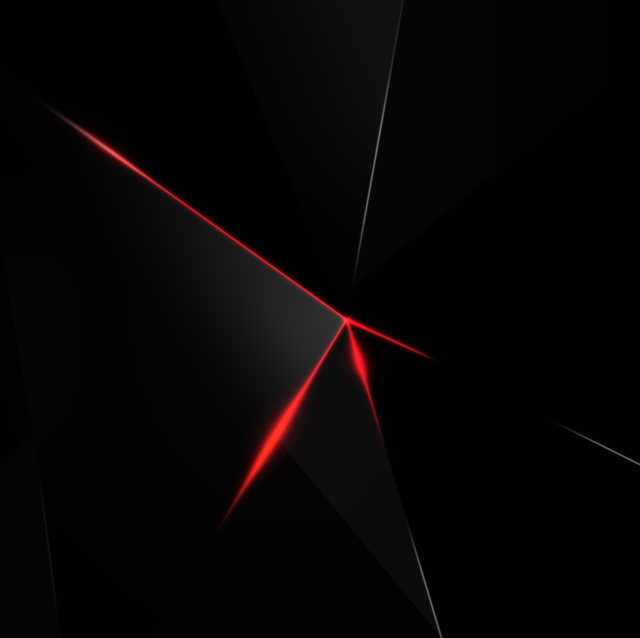
Give the GLSL for this background, as a WebGL 1 fragment shader.

```glsl
precision highp float;
uniform vec2 u_resolution;

// Signed distance to the line a-b, positive on its left.
float side(vec2 p, vec2 a, vec2 b) {
  vec2 d = normalize(b - a);
  return d.x * (p.y - a.y) - d.y * (p.x - a.x);
}

// Smooth half plane on the left of a-b.
float leftOf(vec2 p, vec2 a, vec2 b) {
  return smoothstep(-0.0015, 0.0015, side(p, a, b));
}

// Position along a-b: 0 at a, 1 at b.
float along(vec2 p, vec2 a, vec2 b) {
  return dot(p - a, b - a) / dot(b - a, b - a);
}

float bell(float x, float width) {
  return exp(-x * x / (width * width));
}

// Thin streak that fades towards both ends.
float streak(vec2 p, vec2 a, vec2 b, float width) {
  float t = along(p, a, b);
  float ends = smoothstep(0.0, 0.4, t) * (1.0 - smoothstep(0.6, 1.0, t));
  return bell(side(p, a, b), width) * ends;
}

// Red beam from a to b, swollen around t = peak.
vec3 beam(vec2 p, vec2 a, vec2 b, float peak, float spread, float swell) {
  float t = along(p, a, b);
  float d = side(p, a, b);
  float bulge = bell(t - peak, spread);
  float ends = smoothstep(-0.01, 0.01, t) * (1.0 - smoothstep(0.65, 1.0, t));
  float core = bell(d, 0.0018 + swell * bulge);
  float halo = bell(d, 0.005 + 2.2 * swell * bulge);
  return ends * (vec3(0.68, 0.06, 0.08) * core * (0.8 + 0.45 * bulge)
    + vec3(0.22, 0.012, 0.02) * halo);
}

void main() {
  vec2 p = gl_FragCoord.xy / u_resolution;
  vec2 hub = vec2(0.542, 0.499);
  vec2 upperLeft = vec2(0.055, 0.847);
  vec2 lowerLeft = vec2(0.330, 0.152);
  vec2 bottom = vec2(0.690, 0.0);
  vec2 top = vec2(0.630, 1.0);
  float r = distance(p, hub);
  float grey = 0.006;

  // Bright panel between the two long beams
  float panel = leftOf(p, hub, upperLeft) * (1.0 - leftOf(p, hub, lowerLeft));
  float fold = side(p, vec2(0.10, 0.80), vec2(0.45, 0.29));
  grey += panel * (0.19 * exp(-3.6 * r) * smoothstep(-0.07, 0.14, fold)
    + 0.012 * smoothstep(0.55, 0.2, r));

  // Lower wedge, divided by a diagonal crease
  float wedge = leftOf(p, hub, lowerLeft) * (1.0 - leftOf(p, hub, bottom));
  float crease = leftOf(p, vec2(0.449, 0.293), bottom);
  float facet = leftOf(p, vec2(0.545, 0.2), vec2(0.63, 0.30));
  grey += wedge * mix(0.012 * smoothstep(0.0, 0.3, p.y),
    0.038 + 0.008 * facet, crease);

  // Upper panel, brightest along its right edge
  float roof = leftOf(p, hub, top) * leftOf(p, vec2(0.339, 1.0), hub);
  float roofDepth = side(p, vec2(0.339, 1.0), hub);
  grey += roof * (0.012 + 0.045 * smoothstep(0.0, 0.22, roofDepth))
    * smoothstep(0.48, 0.85, p.y);

  // Faint panes on the right and on the left border
  float pane = leftOf(p, vec2(0.55, 0.55), vec2(0.85, 0.79))
    * (1.0 - leftOf(p, hub, top));
  grey += 0.013 * pane * smoothstep(0.95, 0.65, p.x);
  float border = 1.0 - leftOf(p, vec2(0.052, 0.31), vec2(0.0, 0.62));
  grey += 0.014 * border * smoothstep(0.18, 0.03, p.x)
    * smoothstep(0.18, 0.4, p.y) * smoothstep(0.72, 0.5, p.y);
  float corner = leftOf(p, vec2(0.095, 0.0), vec2(0.052, 0.31))
    * (1.0 - leftOf(p, vec2(0.0, 0.265), vec2(0.052, 0.32)));
  grey += 0.012 * corner;

  vec3 color = vec3(grey, grey * 0.98, grey * 0.98);

  // Grey edge highlights
  color += 0.38 * streak(p, vec2(0.547, 0.53), vec2(0.618, 0.93), 0.0016);
  color += 0.10 * streak(p, vec2(0.58, 0.715), vec2(0.645, 1.085), 0.0016);
  color += 0.40 * streak(p, vec2(0.855, 0.344), vec2(1.10, 0.222), 0.0015);
  color += 0.38 * streak(p, vec2(0.630, 0.202), vec2(0.713, -0.078), 0.0016);
  color += 0.07 * streak(p, vec2(0.057, 0.29), vec2(0.094, 0.0), 0.0015);

  // Red beams meeting at the hub
  color += beam(p, hub, upperLeft, 0.79, 0.11, 0.0035);
  color += beam(p, hub, lowerLeft, 0.52, 0.20, 0.0085);
  color += beam(p, hub, vec2(0.690, 0.431), 0.0, 0.35, 0.0015);
  color += beam(p, hub, vec2(0.613, 0.26), 0.27, 0.14, 0.0065)
    * smoothstep(1.0, 0.3, along(p, hub, vec2(0.613, 0.26)));

  // Pale and orange hot spots, and the spark at the hub
  float pale = bell(along(p, hub, upperLeft) - 0.77, 0.13);
  color += vec3(0.05, 0.30, 0.27) * pale * bell(side(p, hub, upperLeft), 0.003);
  float ember = bell(along(p, hub, lowerLeft) - 0.55, 0.15);
  color += vec3(0.12, 0.10, 0.0) * ember * bell(side(p, hub, lowerLeft), 0.006);
  color += vec3(0.40, 0.05, 0.06) * bell(r, 0.007);

  gl_FragColor = vec4(clamp(color, 0.0, 1.0), 1.0);
}
```
